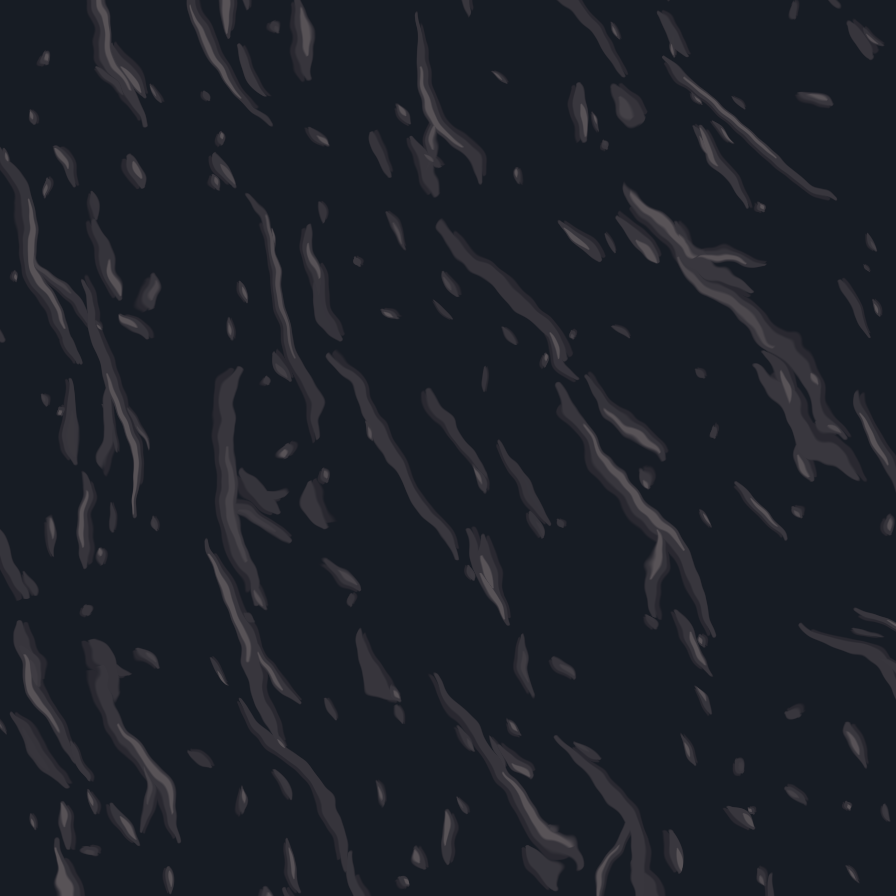
Give the GLSL for this texture, as a Shadertoy shader.

```glsl
// Dark slate crossed by slanted, wavering mineral veins of muted grey.
// Three sizes of tapered strokes are scattered on jittered grids, bent by
// gradient noise, and painted in three tones: dim rim, body and pale core.

const vec3 SLATE = vec3(0.092, 0.108, 0.140);
const vec3 DIM   = vec3(0.160, 0.158, 0.188);
const vec3 BODY  = vec3(0.226, 0.218, 0.245);
const vec3 PALE  = vec3(0.345, 0.325, 0.342);

vec4 hash4(vec2 p, float seed) {
    vec4 q = fract(vec4(p.xyx, seed) * vec4(0.1031, 0.1030, 0.0973, 0.1099));
    q += dot(q, q.wzxy + 33.33);
    return fract((q.xxyz + q.yzzw) * q.zywx);
}

vec2 gradientAt(vec2 cell, float seed) {
    float angle = 6.2832 * hash4(cell, seed).x;
    return vec2(cos(angle), sin(angle));
}

float gradientNoise(vec2 p, float seed) {
    vec2 i = floor(p), f = fract(p);
    vec2 u = f * f * f * (f * (f * 6.0 - 15.0) + 10.0);
    vec2 e = vec2(1.0, 0.0);
    float a = dot(gradientAt(i, seed), f);
    float b = dot(gradientAt(i + e.xy, seed), f - e.xy);
    float c = dot(gradientAt(i + e.yx, seed), f - e.yx);
    float d = dot(gradientAt(i + e.xx, seed), f - e.xx);
    return mix(mix(a, b, u.x), mix(c, d, u.x), u.y);
}

vec2 bend(vec2 p, float frequency, float amount, float seed) {
    vec2 q = p * frequency;
    return amount * vec2(gradientNoise(q, seed), gradientNoise(q, seed + 1.0));
}

// Signed distance to a capsule on the x axis that narrows to both ends
float taperedStroke(vec2 p, float halfLength, float radius) {
    float t = min(abs(p.x) / halfLength, 1.0);
    float beyond = max(abs(p.x) - halfLength, 0.0);
    return length(vec2(beyond, p.y)) - radius * mix(1.0, 0.3, t * t);
}

float cover(float d, float edge) {
    return 1.0 - smoothstep(-edge, edge, d);
}

// Coverage of dim rim, body and pale core for one vein
vec3 vein(vec2 p, float halfLength, float radius, vec4 rnd, float edge) {
    float side = rnd.x < 0.5 ? -1.0 : 1.0;
    p.y *= side;
    float shift = (rnd.y - 0.5) * halfLength;
    vec2 rimPos = p - vec2(0.25 * shift, 0.5 * radius);
    vec2 bodyPos = p + vec2(0.0, 0.15 * radius);
    vec2 corePos = p + vec2(shift, 0.35 * radius);
    float rim = cover(taperedStroke(rimPos, halfLength * 0.92, radius * 0.8), edge);
    float body = cover(taperedStroke(bodyPos, halfLength, radius * 0.9), edge);
    float core = cover(taperedStroke(corePos, halfLength * 0.52, radius * 0.42), edge);
    float coreStrength = smoothstep(0.25, 0.6, rnd.z);
    return vec3(max(rim, body), body * mix(0.7, 1.0, rnd.w), core * body * coreStrength);
}

vec2 toLocal(vec2 p, float angle) {
    vec2 along = vec2(cos(angle), -sin(angle));
    return vec2(dot(p, along), dot(p, vec2(-along.y, along.x)));
}

// One grid of veins; ranges hold the smallest and largest value
vec3 veinLayer(vec2 p, float cells, float density, vec2 lengths, vec2 radii,
               float branching, float seed, float edge) {
    vec3 tones = vec3(0.0);
    vec2 home = floor(p * cells);
    for (int y = -1; y <= 1; y++)
    for (int x = -1; x <= 1; x++) {
        vec2 cell = home + vec2(x, y);
        vec4 place = hash4(cell, seed);
        vec4 shape = hash4(cell, seed + 5.0);
        vec4 paint = hash4(cell, seed + 9.0);
        if (place.z > density) continue;

        vec2 center = (cell + 0.5 + 0.8 * (place.xy - 0.5)) / cells;
        float angle = 1.27 - 0.36 * center.x + 0.5 * (place.w - 0.5);
        float halfLength = mix(lengths.x, lengths.y, shape.x);
        float radius = mix(radii.x, radii.y, shape.y);
        vec2 local = toLocal(p - center, angle);
        tones = max(tones, vein(local, halfLength, radius, paint, edge));

        // A thinner fork leaves the middle of some veins
        if (shape.z < branching) {
            float turn = shape.w < 0.5 ? -0.5 : 0.5;
            float reach = halfLength * 0.4;
            vec2 fork = toLocal(local, turn) - vec2(reach, 0.0);
            tones = max(tones, vein(fork, reach, radius * 0.65, paint.wzyx, edge));
        }
    }
    return tones;
}

void mainImage(out vec4 fragColor, in vec2 fragCoord) {
    vec2 uv = fragCoord / iResolution.y;
    float edge = max(0.0013, 0.8 / iResolution.y);

    // Broad curves, wavering and slightly ragged outlines
    vec2 p = uv + bend(uv, 6.0, 0.050, 11.0);
    p += bend(uv, 19.0, 0.013, 17.0) + bend(uv, 48.0, 0.004, 23.0);

    vec3 tones = veinLayer(p, 5.0, 0.95, vec2(0.065, 0.155), vec2(0.0075, 0.0110), 0.4, 31.0, edge);
    tones = max(tones, veinLayer(p, 9.0, 0.70, vec2(0.020, 0.048), vec2(0.0065, 0.0105), 0.1, 47.0, edge));
    tones = max(tones, veinLayer(p, 15.0, 0.50, vec2(0.005, 0.018), vec2(0.0035, 0.0065), 0.0, 63.0, edge));

    vec3 color = mix(SLATE, DIM, tones.x);
    color = mix(color, BODY, tones.y);
    color = mix(color, PALE, tones.z);
    fragColor = vec4(color, 1.0);
}
```
